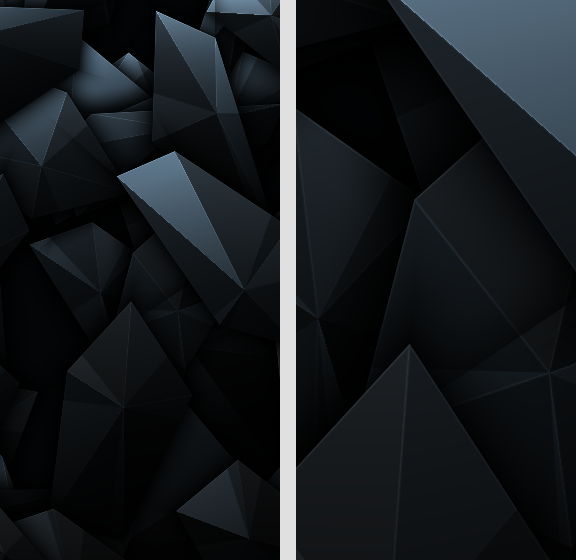
Left: the whole. Right: its middle third, enlarged.
This background is drawn by a Shadertoy shader. Its source:

```glsl
// Dark faceted crystal shards, overlapping from back to front and lit from above.
// Each shard is a stretched five-sided pyramid on a jittered grid; layers are
// painted in order with soft shadows, creased facets and fine bright ridges.

const int   LAYERS       = 5;
const int   FACETS       = 5;
const float BACK_CELL    = 0.62;   // grid size of the rearmost layer, in canvas widths
const float FRONT_CELL   = 0.84;
const float STRETCH      = 1.9;    // length of a shard relative to its breadth
const float MIN_TILT     = 0.35;   // radians away from upright
const float MAX_TILT     = 1.0;
const float BASE_LIGHT   = 0.128;
const float SHADOW_WIDTH = 0.10;
const float SHADOW_DEPTH = 0.82;
const float LINE_WIDTH   = 0.0026;
const float CREASE_STEP  = 0.22;   // light change across a crease
const vec2  LIGHT_DIR    = vec2(-0.45, 0.89);
const vec3  STEEL_TINT   = vec3(0.66, 0.85, 1.0);
const vec3  GREY_TINT    = vec3(0.84, 0.89, 0.95);
const vec3  BACKDROP     = vec3(0.012, 0.018, 0.025);
const float TAU          = 6.2831853;

// Integer hash: three random values from 0 to 1
vec3 hash3(vec3 seed) {
    uvec3 v = uvec3(ivec3(seed)) * 1664525u + 1013904223u;
    v.x += v.y * v.z; v.y += v.z * v.x; v.z += v.x * v.y;
    v ^= v >> 16u;
    v.x += v.y * v.z; v.y += v.z * v.x; v.z += v.x * v.y;
    return vec3(v >> 8u) / 16777216.0;
}

// Light level by height: dim at the foot, glinting at the top
float exposure(float height) {
    return mix(0.5, 1.2, height) + 2.1 * pow(height, 8.0);
}

// Paints one shard over the colour behind it
vec3 paintShard(vec3 behind, vec2 offset, vec3 id, float cell, float height, float pixel) {
    vec3 shape = hash3(id);
    float swing = shape.z * 2.0 - 1.0;
    float tilt = sign(swing) * mix(MIN_TILT, MAX_TILT, abs(swing));
    mat2 turn = mat2(cos(tilt), sin(tilt), -sin(tilt), cos(tilt));

    // Steepest plane gives the visible facet, the runner-up its nearest ridge
    float fall = -1e3, nextFall = -1e3;
    vec2 slope = vec2(0.0), nextSlope = vec2(1.0);
    vec3 facet = vec3(0.0);
    for (int k = 0; k < FACETS; k++) {
        vec3 rnd = hash3(id + vec3(0.0, 0.0, float(k + 1)));
        float angle = TAU * (float(k) + 0.3 * rnd.x + shape.x) / float(FACETS);
        float reach = mix(0.12, 0.76, rnd.y);
        vec2 plane = (vec2(cos(angle), sin(angle)) * vec2(STRETCH, 1.0) / reach) * turn;
        float f = dot(plane, offset);
        if (f > fall) {
            nextFall = fall; nextSlope = slope;
            fall = f; slope = plane; facet = rnd;
        } else if (f > nextFall) {
            nextFall = f; nextSlope = plane;
        }
    }
    float rim = (1.0 - fall) / length(slope) * cell;
    float ridge = (fall - nextFall) / max(length(slope - nextSlope), 1e-3) * cell;

    // Contact shadow outside the outline
    float shade = clamp(1.0 + rim / SHADOW_WIDTH, 0.0, 1.0);
    behind *= 1.0 - SHADOW_DEPTH * shade * shade;
    float cover = smoothstep(-0.5 * pixel, 0.5 * pixel, rim);
    if (cover <= 0.0) return behind;

    // Flat facet light with a slow fade away from the source
    vec2 outward = normalize(slope);
    float facing = 0.5 + 0.5 * dot(outward, LIGHT_DIR);
    float fade = clamp(0.7 + 1.2 * dot(offset, normalize(LIGHT_DIR + facet.xy - 0.5)), 0.12, 1.4);
    float glow = exposure(height);
    float light = BASE_LIGHT * glow * fade
                * (0.26 + 1.1 * facing * facing + 1.1 * facet.z * facet.z);

    // A crease from the apex splits the facet into two slightly different planes
    vec2 along = normalize(outward + (facet.zx - 0.5) * 1.2);
    float crease = dot(offset, vec2(-along.y, along.x)) * cell;
    light *= 1.0 + CREASE_STEP * (2.0 * smoothstep(-pixel, pixel, crease) - 1.0);

    // Hairline highlights on ridges, creases and the lit part of the outline
    float width = max(LINE_WIDTH, 0.8 * pixel);
    float ridgeLine = (1.0 - smoothstep(0.0, width, ridge)) * (0.25 + 0.75 * shape.y);
    float creaseLine = (1.0 - smoothstep(0.0, width, abs(crease))) * 0.35 * facet.y;
    float rimLine = (1.0 - smoothstep(0.0, width * 1.3, abs(rim))) * facing;
    light += max(max(ridgeLine, creaseLine), rimLine) * (0.45 * light + 0.04 * glow * fade);

    float greyness = facet.x * facet.x * (1.0 - 0.8 * height);
    return mix(behind, light * mix(STEEL_TINT, GREY_TINT, greyness), cover);
}

void mainImage(out vec4 fragColor, in vec2 fragCoord) {
    vec2 p = fragCoord / iResolution.x;
    float height = fragCoord.y / iResolution.y;
    float pixel = 1.0 / iResolution.x;
    vec3 color = BACKDROP;

    for (int layer = 0; layer < LAYERS; layer++) {
        float depth = float(layer);
        float cell = mix(BACK_CELL, FRONT_CELL, depth / float(LAYERS - 1));
        vec2 grid = p / cell + depth * vec2(0.37, 0.61) + 7.0;
        // Upper rows first, so lower shards overlap them
        for (int row = 1; row >= -1; row--) {
            for (int col = -1; col <= 1; col++) {
                vec2 home = floor(grid) + vec2(col, row);
                vec3 id = vec3(home, depth * 16.0);
                vec2 center = home + mix(vec2(0.25), vec2(0.75), hash3(id + vec3(0.0, 0.0, 9.0)).xy);
                color = paintShard(color, grid - center, id, cell, height, pixel);
            }
        }
    }
    fragColor = vec4(clamp(color, 0.0, 1.0), 1.0);
}
```
